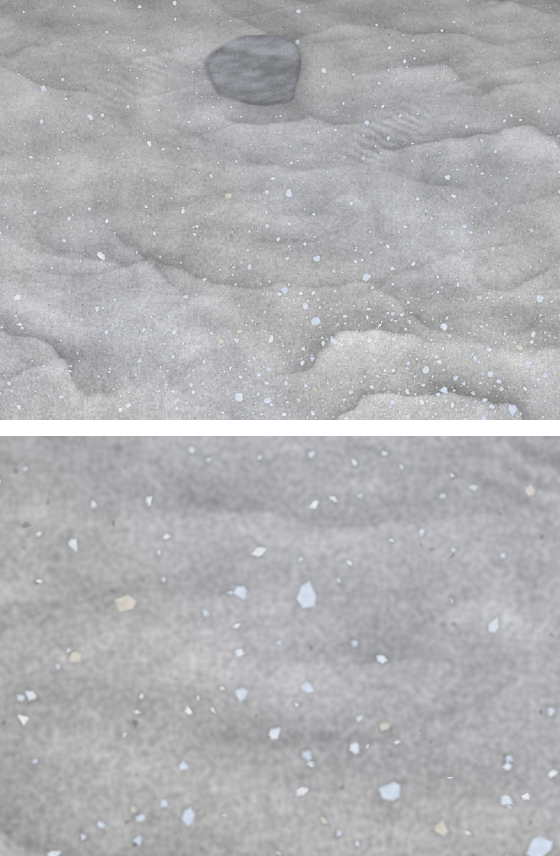
Top, the full canvas; bottom, a detail of the centre.
A Shadertoy shader for this texture:

```glsl
// Pale grey beach sand with wind-worn crests, tread marks, one stone and shell chips.
// Warped sawtooth bands shade the crests, gradient noise gives relief and grain,
// and half-plane polygons cut the stone and the scattered chips.

const vec3 SAND_WARM = vec3(1.006, 1.0, 0.998);
const vec3 SAND_COOL = vec3(0.994, 0.999, 1.022);
const vec3 STONE_DARK = vec3(0.45, 0.455, 0.47);
const vec3 STONE_LIGHT = vec3(0.62, 0.63, 0.655);
const vec3 SHELL_BLUE = vec3(0.80, 0.85, 0.92);
const vec3 SHELL_WHITE = vec3(0.90, 0.915, 0.93);
const vec3 SHELL_CREAM = vec3(0.84, 0.82, 0.78);
const float TONE_NEAR = 0.745;      // sand brightness at the bottom
const float TONE_FAR = 0.665;       // sand brightness at the top
const float CREST_DEPTH = 0.19;
const float RELIEF = 0.115;
const float GRAIN = 0.095;
const float SOFTNESS = 0.0019;      // edge blur, in canvas heights
const vec2 STONE_POS = vec2(0.608, 0.832);
const vec2 CHIP_CLUSTER = vec2(0.98, 0.13);

// Stone faces: outward angle in degrees, distance from the centre
const vec2 STONE_FACES[8] = vec2[8](
    vec2(23.0, 0.118), vec2(-14.0, 0.105), vec2(-80.0, 0.091), vec2(-106.0, 0.082),
    vec2(203.0, 0.108), vec2(126.0, 0.094), vec2(91.0, 0.084), vec2(60.0, 0.112));

vec2 hash2(vec2 p) {
    vec3 q = fract(p.xyx * vec3(0.1031, 0.1030, 0.0973));
    q += dot(q, q.yzx + 33.33);
    return fract((q.xx + q.yz) * q.zy);
}

vec2 direction(float a) { return vec2(cos(a), sin(a)); }

vec2 rotate(vec2 p, float a) {
    vec2 d = direction(a);
    return vec2(d.x * p.x + d.y * p.y, d.x * p.y - d.y * p.x);
}

float corner(vec2 cell, vec2 f, vec2 o) {
    return dot(hash2(cell + o) * 2.0 - 1.0, f - o);
}

float gradNoise(vec2 p) {
    vec2 i = floor(p), f = p - i;
    vec2 u = f * f * f * (f * (f * 6.0 - 15.0) + 10.0);
    return mix(mix(corner(i, f, vec2(0, 0)), corner(i, f, vec2(1, 0)), u.x),
               mix(corner(i, f, vec2(0, 1)), corner(i, f, vec2(1, 1)), u.x), u.y);
}

float fbm(vec2 p) {
    float sum = 0.0, amp = 1.0;
    for (int i = 0; i < 5; i++) {
        sum += amp * gradNoise(p);
        p = rotate(p, 0.5) * 2.03 + 7.1;
        amp *= 0.52;
    }
    return sum;
}

float crestStrength(float x, float id, float seed) {
    return smoothstep(-0.06, 0.30, gradNoise(vec2(x * 2.6 + seed, id * 7.37 + 0.4)));
}

// Sharp lower edge, shade fading upward, faint light lip below the edge
float crests(vec2 p, float freq, float seed) {
    float phase = p.y * freq + 1.6 * gradNoise(p * vec2(2.4, 1.6) + seed)
                + 0.45 * gradNoise(p * 6.0 + seed) + 0.12 * gradNoise(p * 19.0);
    float id = floor(phase), f = phase - id;
    float shade = smoothstep(0.0, 0.05, f) * exp(-5.5 * f) * crestStrength(p.x, id, seed);
    float lip = smoothstep(0.65, 0.95, f) * (1.0 - smoothstep(0.96, 1.0, f));
    return shade - 0.18 * lip * crestStrength(p.x, id + 1.0, seed);
}

// Skewed ribs inside a soft oval
float tread(vec2 p, vec2 centre, float angle) {
    vec2 q = rotate(p - centre, angle);
    float oval = 1.0 - smoothstep(0.5, 1.0, length(q / vec2(0.16, 0.06)));
    return oval * sin(270.0 * (q.x + 0.6 * q.y) + 5.0 * gradNoise(q * 22.0));
}

float stoneDistance(vec2 q) {
    float sum = 0.0;
    for (int i = 0; i < 8; i++)
        sum += exp(130.0 * (dot(q, direction(radians(STONE_FACES[i].x))) - STONE_FACES[i].y));
    return log(sum) / 130.0 + 0.004 * gradNoise(q * 28.0);
}

// Scatters one size of rounded-angular chips over the sand
vec3 addChips(vec3 col, vec2 p, float cells, float chance, float blur) {
    vec2 g = rotate(p, cells * 0.37) * cells;
    vec2 id = floor(g), pick = hash2(id + cells), kind = hash2(id + cells * 3.0 + 11.0);
    vec2 q = rotate(g - id - mix(vec2(0.29), vec2(0.71), hash2(id + 51.0)), 6.3 * kind.y);
    q.y *= 1.0 + 0.6 * kind.x;
    float radius = mix(0.10, 0.20, pick.y * pick.y) * mix(1.2, 0.75, p.y), d = -1.0;
    for (int i = 0; i < 6; i++) {
        vec2 r = hash2(id * 1.7 + float(i) * 13.0 + cells);
        d = max(d, dot(q, direction(float(i) * 1.047 + 0.7 * r.x)) - radius * mix(0.62, 1.05, r.y));
    }
    d /= cells;
    float present = step(pick.x, chance);
    vec3 shell = mix(SHELL_BLUE, SHELL_WHITE, kind.x);
    shell = mix(shell, SHELL_CREAM, step(0.88, kind.y)) + 0.08 * gradNoise(p * 130.0);
    col *= 1.0 - 0.06 * present * (1.0 - smoothstep(0.0, 0.005, d));
    return mix(col, shell, present * (1.0 - smoothstep(-blur, blur, d)));
}

void mainImage(out vec4 fragColor, in vec2 fragCoord) {
    vec2 p = fragCoord / iResolution.y;
    float blur = max(SOFTNESS, 0.7 / iResolution.y);
    vec2 ground = vec2(p.x, p.y * (1.0 + 0.35 * p.y));   // rows crowd together far away

    // Sand relief, crests, wrinkles and treads
    vec2 warped = ground + 0.09 * vec2(gradNoise(ground * 3.0), gradNoise(ground * 3.0 + 9.0));
    float tone = mix(TONE_NEAR, TONE_FAR, p.y) - 0.06 * smoothstep(0.88, 1.02, p.y);
    vec2 slope = warped * vec2(4.4, 6.0);
    tone += RELIEF * (fbm(slope) - fbm(slope + vec2(0.22, 0.3)));
    float leftSide = 1.0 - smoothstep(0.3, 0.9, p.x);
    float shade = crests(ground, 4.2, 4.3) + 0.65 * crests(rotate(ground, -0.25), 5.6, 17.6);
    shade += 0.55 * crests(rotate(ground, -0.9), 4.6, 31.2) * leftSide;
    shade += 0.35 * crests(rotate(ground, 0.3), 12.0, 53.7);
    tone -= CREST_DEPTH * shade * mix(1.0, 0.75, p.y);
    tone += 0.036 * (tread(p, vec2(0.92, 0.68), 0.56) + 0.6 * tread(p, vec2(0.32, 0.81), 0.6));

    // Grain and lumps, with sparse dark specks
    float grain = gradNoise(p * 185.0) + 0.7 * gradNoise(p * 95.0) + 0.4 * gradNoise(p * 42.0);
    tone += GRAIN * grain * mix(1.2, 0.65, p.y);
    tone -= 0.13 * smoothstep(0.38, 0.65, gradNoise(p * 115.0 + 40.0));
    vec3 col = tone * mix(SAND_WARM, SAND_COOL, smoothstep(-0.35, 0.35, gradNoise(p * 2.6 + 3.0)));

    // Shell chips, crowded at the lower right
    vec2 c = (p - CHIP_CLUSTER) * vec2(2.3, 6.0);
    float chance = 0.12 + 0.16 * gradNoise(p * 4.0 + 20.0) + 0.50 * exp(-dot(c, c));
    col = addChips(col, p, 58.0, chance * 0.8, blur);
    col = addChips(col, p, 32.0, chance * 1.3, blur);
    col = addChips(col, p, 19.0, chance * 1.1, blur);

    // Stone with its soft shadow, lit top and faint strata
    vec2 q = p - STONE_POS;
    float d = stoneDistance(q);
    col *= 1.0 - 0.17 * exp(-max(d, 0.0) * 40.0) * smoothstep(-0.10, 0.08, q.x - 0.4 * q.y);
    float lit = 0.5 + 0.35 * smoothstep(0.035, 0.05, q.y + 0.15 * q.x) - 1.6 * q.x;
    lit += 0.8 * fbm(rotate(q, 0.2) * vec2(16.0, 42.0)) - 0.5 * smoothstep(-0.015, 0.0, d);
    vec3 stone = mix(STONE_DARK, STONE_LIGHT, clamp(lit, 0.0, 1.0)) + 0.05 * gradNoise(p * 160.0);
    float edge = blur + 0.005 * smoothstep(0.0, 0.1, -q.x);
    col = mix(col, stone, 1.0 - smoothstep(-edge, edge, d));

    fragColor = vec4(clamp(col, 0.0, 1.0), 1.0);
}
```
